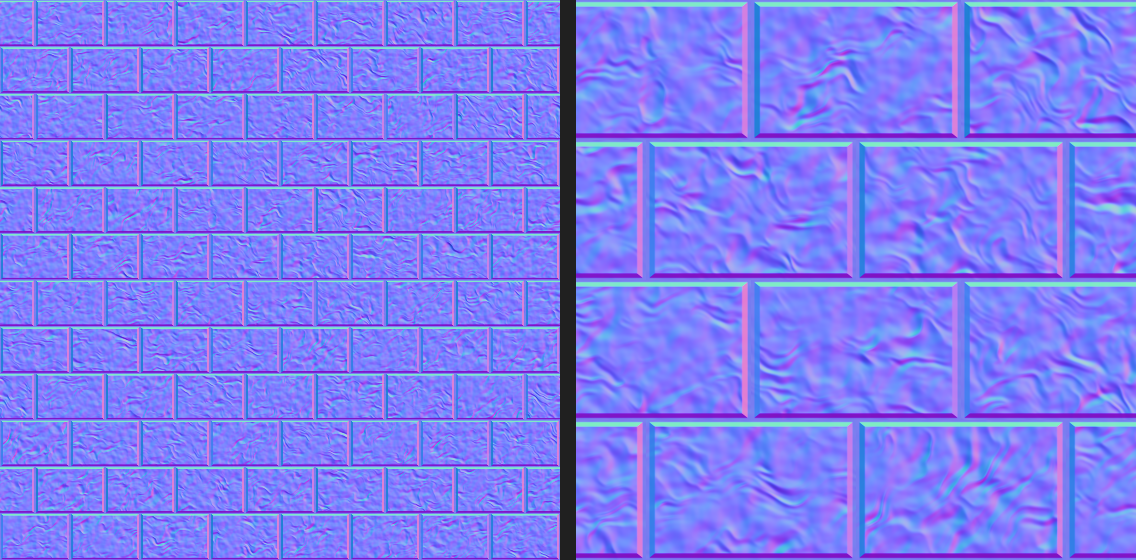
Left, the full canvas; right, a detail of the centre.
Reproduce this texture map procedurally as a Shadertoy shader.

```glsl
#define BRICKS vec2(8.0, 12.0)      // repeats across and down
#define JOINT vec2(0.025, 0.016)    // half joint width, in brick heights
#define BEVEL vec2(0.038, 0.030)    // width of the sloped edge
#define EDGE_SLOPE vec2(1.2, 1.65)  // steepness of the sloped edge
#define GRAIN 5.6                   // folds per brick height
#define RELIEF 0.034                // depth of the stone surface
#define SAMPLE_STEP 0.013           // spacing of the slope samples
#define JOINT_TINT vec3(0.96, 0.98, 0.94)

vec2 hash22(vec2 p) {
    vec3 a = fract(p.xyx * vec3(0.1031, 0.1030, 0.0973));
    a += dot(a, a.yzx + 33.33);
    return fract((a.xx + a.yz) * a.zy);
}

float cornerRamp(vec2 cell, vec2 f, vec2 corner) {
    return dot(hash22(cell + corner) * 2.0 - 1.0, f - corner);
}

// Gradient noise, roughly -0.6 to 0.6
float noise(vec2 p) {
    vec2 cell = floor(p), f = fract(p);
    vec2 u = f * f * f * (f * (f * 6.0 - 15.0) + 10.0);
    float low = mix(cornerRamp(cell, f, vec2(0, 0)), cornerRamp(cell, f, vec2(1, 0)), u.x);
    float high = mix(cornerRamp(cell, f, vec2(0, 1)), cornerRamp(cell, f, vec2(1, 1)), u.x);
    return mix(low, high, u.y);
}

// Height of one rough face: wiggly folds in broad patches over soft bumps
float stoneHeight(vec2 p, vec2 seed) {
    vec2 q = p * GRAIN + seed * 90.0;
    float angle = mix(-0.7, 0.95, seed.x);
    float c = cos(angle), s = sin(angle);
    vec2 warp = 1.5 * vec2(noise(q * 0.5), noise(q * 0.5 + 17.3));
    warp += 0.4 * vec2(noise(q * 1.3 + 31.1), noise(q * 1.3 + 47.9));
    vec2 folds = mat2(c, -s, s, c) * (q + warp) * vec2(0.5, 1.0);
    float n = noise(folds) + 0.45 * noise(folds * 2.1 + 5.7);
    float ridge = -1.7 * sqrt(n * n + 0.003);
    float bumps = 0.75 * noise(q * 1.15) + 0.25 * noise(q * 2.2 + 8.1);
    float folded = smoothstep(-0.4, 0.15, noise(p * 1.7 + seed.yx * 60.0));
    return bumps + folded * (ridge + 0.4 * n);
}

void mainImage(out vec4 fragColor, in vec2 fragCoord) {
    // Running bond: odd courses shift by half a brick
    vec2 grid = fragCoord / iResolution.xy * BRICKS;
    grid.x += 0.5 * mod(floor(grid.y), 2.0);
    vec2 id = mod(floor(grid), BRICKS);
    vec2 size = vec2(BRICKS.y / BRICKS.x, 1.0);
    vec2 local = (fract(grid) - 0.5) * size;
    vec2 seed = hash22(id + 3.7);
    float blur = max(0.5 * BRICKS.y / iResolution.y, 0.008);

    // Slope of the rough face
    vec2 e = vec2(SAMPLE_STEP, 0.0);
    vec2 rise = vec2(stoneHeight(local + e.xy, seed) - stoneHeight(local - e.xy, seed),
                     stoneHeight(local + e.yx, seed) - stoneHeight(local - e.yx, seed));
    vec2 roughSlope = -rise * RELIEF / (2.0 * SAMPLE_STEP);

    // Mitred edges around the face, with uneven steepness on the sides
    vec2 inset = 0.5 * size - abs(local) - JOINT;
    vec2 depth = inset / BEVEL;
    float alongSide = smoothstep(-0.2, 0.2, depth.y - depth.x);
    vec2 edgeDir = sign(local) * vec2(alongSide, 1.0 - alongSide);
    vec2 wear = hash22(id + 41.0);
    vec2 steepness = EDGE_SLOPE * vec2(mix(0.3, 1.0, sqrt(wear.x)), mix(0.85, 1.0, wear.y));

    vec2 faceMask = smoothstep(-blur, blur, inset - BEVEL);
    vec2 brickMask = smoothstep(-blur, blur, inset);
    float face = faceMask.x * faceMask.y;
    float brick = brickMask.x * brickMask.y;

    vec2 slope = edgeDir * steepness * (brick - face);
    slope += roughSlope * mix(0.15, 1.0, face);
    vec3 normal = normalize(vec3(slope, 1.0));
    vec3 color = (normal * 0.5 + 0.5) * mix(JOINT_TINT, vec3(1.0), brick);
    fragColor = vec4(color, 1.0);
}
```
